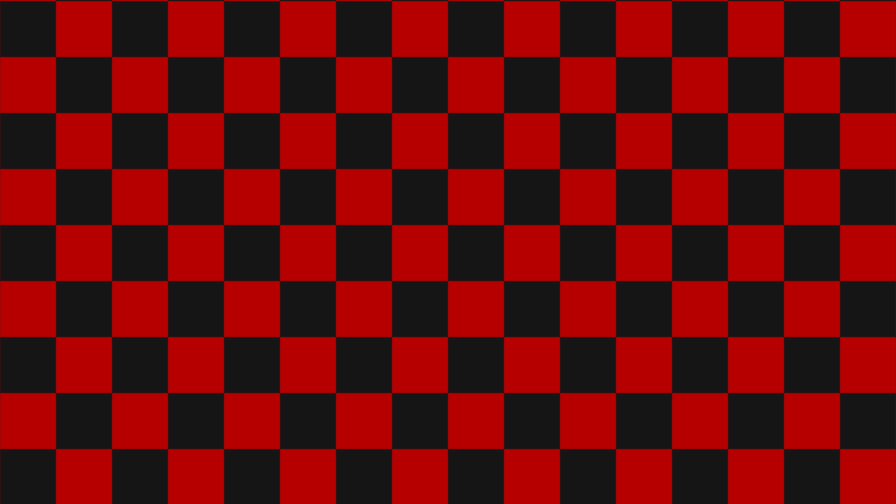
A Shadertoy shader for this pattern:

```glsl
const float ROWS = 9.0;            // squares per canvas height
const float ROW_SHIFT = 0.019;     // vertical offset, in squares
const float EDGE_SOFTNESS = 0.7;   // half width of the edge blend, in pixels
const vec3 BLACK = vec3(0.082, 0.082, 0.082);
const vec3 RED = vec3(0.714, 0.0, 0.0);

// Smoothed square wave per axis: +1 in even cells, -1 in odd cells
vec2 squareWave(vec2 p, float blend) {
    vec2 edgeDistance = 0.5 - abs(fract(p) - 0.5);
    vec2 side = 1.0 - 2.0 * mod(floor(p), 2.0);
    return side * clamp(edgeDistance / blend, 0.0, 1.0);
}

void mainImage(out vec4 fragColor, in vec2 fragCoord) {
    // Square cells, measured from the lower left
    float cellsPerPixel = ROWS / iResolution.y;
    vec2 p = fragCoord * cellsPerPixel + vec2(0.0, ROW_SHIFT);

    // Matching parities give black, differing ones red
    vec2 wave = squareWave(p, EDGE_SOFTNESS * cellsPerPixel);
    float redness = 0.5 - 0.5 * wave.x * wave.y;

    fragColor = vec4(mix(BLACK, RED, redness), 1.0);
}
```
